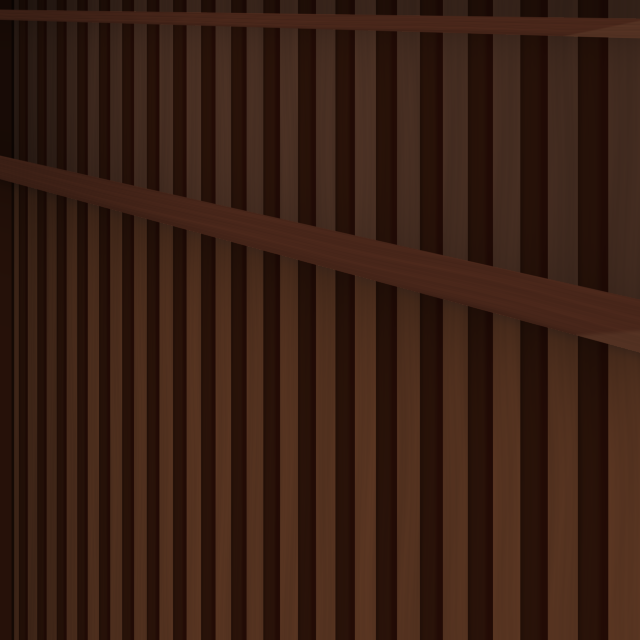
Reproduce this texture procedurally as a Shadertoy shader.

```glsl
// Dark wooden slat wall receding to the left, crossed by two slanting shelves.

const vec3 SLAT_WARM  = vec3(0.335, 0.200, 0.126);
const vec3 SLAT_GREY  = vec3(0.292, 0.190, 0.140);
const vec3 GAP_BROWN  = vec3(0.160, 0.072, 0.034);
const vec3 SIDE_RED   = vec3(0.135, 0.042, 0.020);
const vec3 CORNER     = vec3(0.150, 0.068, 0.035);
const vec3 SHELF_RED  = vec3(0.275, 0.145, 0.098);
const vec3 SHELF_TIP  = vec3(0.345, 0.215, 0.150);

float hash(float n) {
    return fract(sin(n * 91.73 + 4.1) * 4375.85);
}

// Soft step rising through edge over about one pixel.
float above(float edge, float v, float px) {
    return smoothstep(edge - px, edge + px, v);
}

// Layered sines: fine fibres across p.x, drifting slowly along p.y.
float grain(vec2 p, float seed) {
    float sway = 0.7 * sin(p.y * 5.0 + seed * 40.0) + 0.4 * sin(p.y * 13.0 + seed * 17.0);
    float sum = 0.0, amp = 0.5, freq = 14.0;
    for (int i = 0; i < 4; i++) {
        sum += amp * sin(p.x * freq + sway * (2.0 + float(i)) + seed * 60.0);
        sum += 0.4 * amp * sin(p.x * freq * 0.6 - p.y * freq * 0.8 + seed * 25.0);
        freq *= 1.9;
        amp *= 0.7;
    }
    return sum;
}

// Slat index across the wall; the spacing shrinks with distance.
float slatCoord(float x) {
    return (x - 0.0729) / (0.02829 + 0.02794 * x);
}

vec3 wall(vec2 p, float px, float shelfLow) {
    float n = slatCoord(p.x);
    float w = px * 0.02911 / pow(0.02829 + 0.02794 * p.x, 2.0) * 0.92;
    float id = floor(n), f = n - id;
    float lower = above(shelfLow, shelfLow * 2.0 - p.y, 0.02);

    // Face, recessed gap and the thin reddish side of the next slat
    float face = above(0.0, f, w) * (1.0 - above(0.51, f, w)) + above(1.0, f, w);
    float side = smoothstep(0.80, 0.92, f);
    float fibre = grain(vec2(f, p.y), hash(id));

    vec3 wood = mix(SLAT_GREY, SLAT_WARM, lower);
    wood *= 1.0 + 0.035 * fibre + 0.07 * (hash(id + 7.0) - 0.5);
    vec3 gap = mix(GAP_BROWN, SIDE_RED, side);
    gap *= 1.0 - 0.2 * (1.0 - smoothstep(0.5, 0.62, f));
    gap *= 1.0 + 0.03 * fibre;

    // Light fades toward the far corner and, above, toward the near side
    float far = smoothstep(-0.08, 0.30, p.x);
    float upperLight = mix(0.42, 1.0, far) * mix(1.0, 0.86, smoothstep(0.5, 1.0, p.x));
    float lowerLight = mix(0.62, 1.0, far);
    float light = mix(upperLight, lowerLight, lower);
    vec3 col = mix(gap * mix(1.0, light, 0.6), wood * light, face);

    // Flat return wall in the corner
    vec3 corner = CORNER * mix(0.65, 1.0, lower) * (1.0 - 0.5 * above(0.018, p.x, px));
    return mix(corner, col, above(0.022, p.x, px));
}

// A board between two heights, with a pale end at its near tip.
vec3 shelf(vec2 p, float low, float high, float tipStart, float tipTop, float px, float seed) {
    float t = (p.y - low) / (high - low);
    float fibre = grain(vec2(t * 1.6, p.x * 1.2), seed);
    vec3 col = SHELF_RED * (1.0 + 0.045 * fibre);
    col *= mix(0.84, 1.03, smoothstep(0.0, 0.4, p.x));
    col *= mix(0.90, 1.0, smoothstep(0.0, 0.25, t));
    float reach = (p.x - tipStart) / (1.0 - tipStart);
    float tip = above(0.0, reach, px) * (1.0 - above(tipTop * reach, t, 0.06));
    return mix(col, SHELF_TIP * (1.0 + 0.03 * fibre), tip * 0.65);
}

float band(float y, float low, float high, float px) {
    return above(low, y, px) * (1.0 - above(high, y, px));
}

void mainImage(out vec4 fragColor, in vec2 fragCoord) {
    vec2 p = fragCoord / iResolution.xy;
    float px = 0.8 / iResolution.y;

    // Sloping edges of the middle and upper shelves
    float midHigh = 0.757 - 0.225 * p.x;
    float midLow  = 0.720 - 0.271 * p.x;
    float topHigh = 0.985 - 0.014 * p.x;
    float topLow  = 0.969 - 0.029 * p.x;

    vec3 col = wall(p, px, midLow);

    // Contact shadows below each shelf and a dim strip above the upper one
    float underMid = step(p.y, midLow) * exp(-max(midLow - p.y, 0.0) * 11.0);
    float underTop = step(p.y, topLow) * exp(-max(topLow - p.y, 0.0) * 28.0);
    float overMid = step(midHigh, p.y) * exp(-max(p.y - midHigh, 0.0) * 16.0);
    col *= 1.0 - 0.24 * underMid - 0.16 * underTop - 0.10 * overMid;
    col *= 1.0 - 0.25 * step(topHigh, p.y);

    vec3 mid = shelf(p, midLow, midHigh, 0.90, 0.42, px, 0.31);
    vec3 top = shelf(p, topLow, topHigh, 0.88, 0.90, px, 0.77);
    col = mix(col, mid, band(p.y, midLow, midHigh, px));
    col = mix(col, top, band(p.y, topLow, topHigh, px));

    fragColor = vec4(col, 1.0);
}
```
